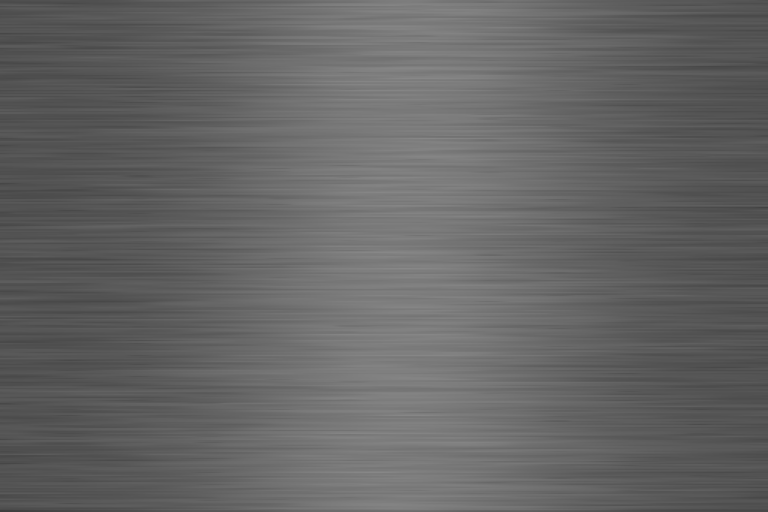
A WebGL 1 fragment shader for this texture:

```glsl
precision highp float;

uniform vec2 u_resolution;

// Sine-free hash, 0 to 1
float hash(vec2 p) {
  vec3 q = fract(vec3(p.xyx) * 0.1031);
  q += dot(q, q.yzx + 33.33);
  return fract((q.x + q.y) * q.z);
}

float valueNoise(vec2 p) {
  vec2 cell = floor(p);
  vec2 t = fract(p);
  t = t * t * (3.0 - 2.0 * t);
  float low = mix(hash(cell), hash(cell + vec2(1.0, 0.0)), t.x);
  float high = mix(hash(cell + vec2(0.0, 1.0)), hash(cell + 1.0), t.x);
  return mix(low, high, t.y);
}

// One hairline row with its own sideways offset, so ends are scattered
float hairline(float x, float row, float columns, float seed) {
  float along = x * columns + 40.0 * hash(vec2(row, seed));
  float cell = floor(along);
  float t = smoothstep(0.15, 0.85, fract(along));
  float line = row + seed;
  return mix(hash(vec2(cell, line)), hash(vec2(cell + 1.0, line)), t) - 0.5;
}

// Signed grain, blended smoothly between neighbouring rows
float streaks(vec2 uv, float columns, float rows, float seed) {
  float y = uv.y * rows + 0.5;
  float row = floor(y);
  float t = smoothstep(0.0, 1.0, fract(y));
  return mix(hairline(uv.x, row, columns, seed),
             hairline(uv.x, row + 1.0, columns, seed), t);
}

// Soft vertical sheen across the sheet
float sheen(float x, float centre, float width) {
  float d = (x - centre) / width;
  return exp(-d * d);
}

void main() {
  vec2 uv = gl_FragCoord.xy / u_resolution;

  // Base metal and central reflection
  float centre = mix(0.515, 0.535, uv.y);
  float shade = 0.32 + 0.172 * sheen(uv.x, centre, 0.25);

  // Brushed grain: faint bands, long lines, short hairlines
  float grain = 0.012 * streaks(uv, 3.0, 60.0, 17.0);
  grain += 0.036 * streaks(uv, 5.0, 171.0, 53.0);
  grain += 0.046 * streaks(uv, 4.0, 342.0, 97.0);
  grain += 0.034 * streaks(uv, 13.0, 342.0, 139.0);
  shade += grain;

  // Occasional darker scratches
  float scratch = valueNoise(uv * vec2(11.0, 342.0) + vec2(211.0, 211.5));
  shade -= 0.03 * smoothstep(0.86, 1.0, scratch);

  // Thin dark lower rim
  shade -= 0.06 * (1.0 - smoothstep(0.002, 0.006, uv.y));

  gl_FragColor = vec4(vec3(clamp(shade, 0.0, 1.0)), 1.0);
}
```
